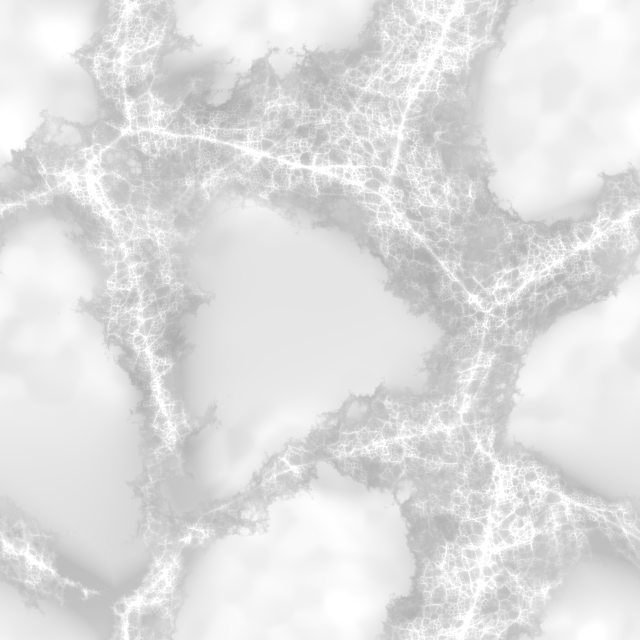
Give the GLSL for this texture, as a three.js fragment shader.

```glsl
// Pale mist crossed by grey bands of fractal cellular veins, tiling on all sides.
varying vec2 vUv;

vec2 hash2(vec2 cell, float seed) {
  vec2 k = vec2(dot(cell, vec2(127.1, 311.7)), dot(cell, vec2(269.5, 183.3)));
  return fract(sin(k + seed * 17.3) * 43758.5);
}

// Wrapping cellular noise: x = gap to the cell border (F2 - F1), y = soft blotches.
vec2 cells(vec2 uv, float count, float seed) {
  vec2 p = uv * count;
  vec2 id = floor(p);
  vec2 f = p - id;
  float nearest = 9.0;
  float second = 9.0;
  vec2 blotch = vec2(0.0);
  for (int y = -2; y <= 2; y++) {
    for (int x = -2; x <= 2; x++) {
      vec2 o = vec2(float(x), float(y));
      vec2 r = hash2(floor(mod(id + o + 0.5, count)), seed);
      vec2 d = o + 0.08 + 0.84 * r - f;
      float dist = length(d);
      second = min(second, max(nearest, dist));
      nearest = min(nearest, dist);
      blotch += exp(-5.0 * dist * dist) * vec2(fract(r.x * 17.0 + r.y * 31.0), 1.0);
    }
  }
  return vec2(second - nearest, blotch.x / blotch.y);
}

// Layered sines with whole periods, so the bend also wraps.
vec2 bend(vec2 uv) {
  vec2 a = 6.2831853 * uv;
  return 0.012 * sin(a.yx * 2.0 + vec2(0.6, 2.1))
       + 0.004 * sin(a.yx * 5.0 + a.xy * 3.0 + vec2(4.0, 1.3));
}

void main() {
  // The shift lays the tile borders mostly in calm mist.
  vec2 p = vUv + vec2(0.75, 0.27);
  p += bend(p);

  // Large web: its borders carry the grey bands, whose width varies by region.
  float webGap = cells(p, 2.0, 4.0).x;
  float region = cells(p, 4.0, 9.0).y;
  float reach = 0.3 - webGap + 0.6 * (region - 0.5);

  // Finer cells roughen the band outline and add veins, in patches.
  float relief = 0.0;
  float veins = 0.0;
  float mottle = 0.0;
  float mask = smoothstep(0.25, 0.7, region);
  float amp = 0.27;
  float count = 2.0;
  for (int i = 0; i < 6; i++) {
    count = 2.0 * count + 1.0;
    vec2 c = cells(p, count, 20.0 + float(i));
    relief += amp * (0.35 - c.x);
    veins += (0.12 + 0.75 * mask) * exp(-c.x / (0.014 + 0.0022 * count));
    mottle += amp * (c.y - 0.5);
    mask = smoothstep(0.3, 0.7, c.y);
    amp *= 0.62;
  }
  float height = reach + relief;

  // Band interior: mottled grey ground, fine veins, then the thin main strands.
  float core = exp(-5.0 * webGap);
  float inside = 0.755 + 0.55 * mottle + 0.16 * relief + 0.02 * core;
  inside += 0.135 * veins * (0.6 + 0.4 * core) * smoothstep(-0.02, 0.25, height);
  inside += (0.04 + 0.2 * region) * exp(-webGap / 0.011) + 0.03 * exp(-webGap / 0.06);

  // Mist: broad light and shade, small clouds, and a dark halo along the bands.
  float light = cells(p, 3.0, 41.0).y;
  float clouds = cells(p, 11.0, 43.0).y + 0.7 * cells(p, 25.0, 47.0).y - 0.85;
  float halo = exp(-9.0 * max(-reach, 0.0));
  float outside = 0.9 + 0.105 * light + 0.11 * clouds * smoothstep(0.2, 0.55, light);
  outside -= 0.155 * halo;

  float band = smoothstep(-0.03, 0.06, height);
  float grey = clamp(mix(outside, inside, band), 0.0, 1.0);
  gl_FragColor = vec4(vec3(grey), 1.0);
}
```
